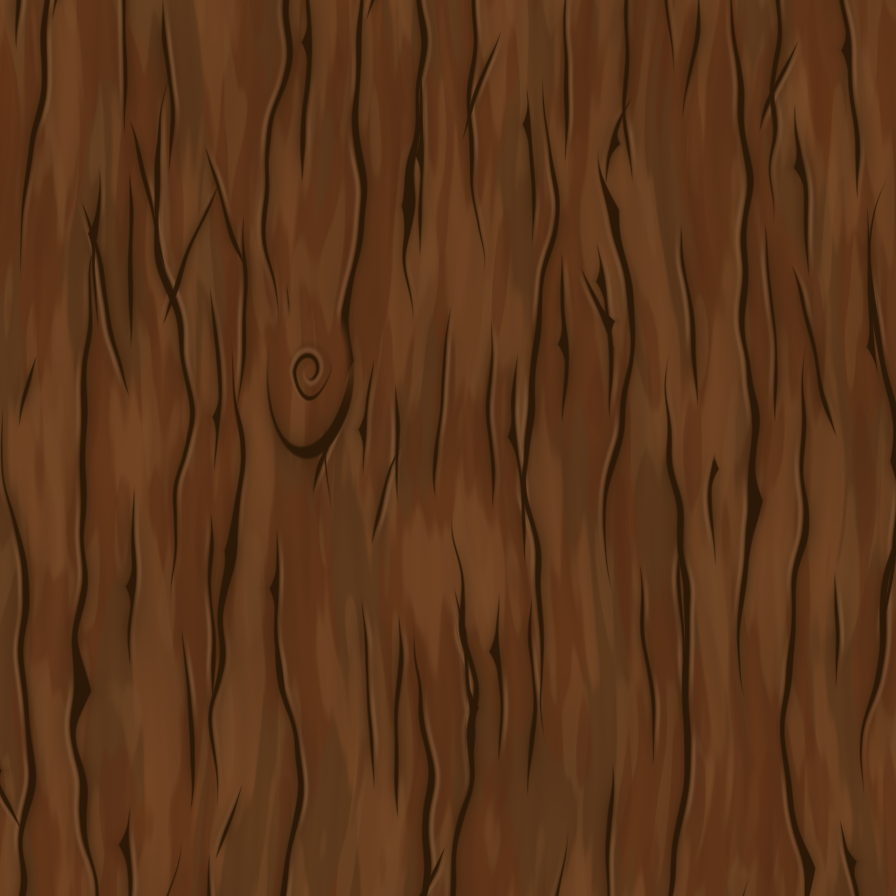
This texture is drawn by a Shadertoy shader. Its source:

```glsl
// Hand-painted tree bark: brushed brown wood with wavy vertical cracks and a knot.

float hash(vec2 p) {
    return fract(sin(dot(p, vec2(127.1, 311.7))) * 43758.545);
}

vec2 gradientAt(vec2 cell) {
    float angle = 6.2832 * hash(cell);
    return vec2(cos(angle), sin(angle));
}

// Gradient noise, roughly -0.7 to 0.7
float noise(vec2 p) {
    vec2 i = floor(p), f = p - i;
    vec2 u = f * f * f * (f * (f * 6.0 - 15.0) + 10.0);
    vec2 e = vec2(1, 0);
    float low = mix(dot(gradientAt(i), f), dot(gradientAt(i + e), f - e), u.x);
    float high = mix(dot(gradientAt(i + e.yx), f - e.yx), dot(gradientAt(i + 1.0), f - 1.0), u.x);
    return mix(low, high, u.y);
}

// Sideways wander of a crack along its height
float wander(float y, float id) {
    return noise(vec2(y * 3.2, id * 7.31)) + 0.3 * noise(vec2(y * 12.0, id * 3.77));
}

// Adds one layer of tapered cracks; marks = (ink, shadow, highlight)
void addCracks(vec2 p, float columns, float height, float halfWidth, float bend,
               float density, float seed, inout vec3 marks) {
    float soft = max(0.0012, 0.7 / iResolution.y);
    float column = floor(p.x * columns);
    for (int i = -2; i <= 2; i++) {
        float id = column + float(i);
        float y = p.y / height + hash(vec2(id, seed));
        vec2 key = vec2(id + seed, floor(y) + seed * 3.0);
        if (hash(key + 5.3) > density) continue;
        float t = fract(y);
        float start = 0.3 * hash(key + 1.7), end = 1.0 - 0.3 * hash(key + 2.9);
        float taper = smoothstep(start, start + 0.2, t) * (1.0 - smoothstep(end - 0.2, end, t));

        // Distance to the centre line, corrected for its slope
        float pathId = key.x + key.y * 17.0;
        float x = (id + 0.5 + 0.6 * (hash(key) - 0.5)) / columns + bend * wander(p.y, pathId);
        float slope = bend * (wander(p.y + 0.004, pathId) - wander(p.y - 0.004, pathId)) / 0.008;
        float side = hash(key + 8.1) < 0.4 ? -1.0 : 1.0;
        float d = side * (p.x - x) / sqrt(1.0 + slope * slope);

        // Line weight, with an occasional one-sided gash
        float weight = halfWidth * taper * (0.85 + 0.7 * noise(vec2(p.y * 14.0, pathId * 1.37)));
        float gash = max(0.0, 1.0 - abs(t - 0.3 - 0.4 * hash(key + 4.4)) / 0.08);
        gash *= step(hash(key + 6.6), 0.45) * halfWidth * 3.0 * gash;
        float edge = max(-d - weight - gash, d - weight);
        float ink = (1.0 - smoothstep(-soft, soft, edge)) * smoothstep(0.0, 0.2, taper);

        float rim = (d - weight - 0.0035) / 0.0024;
        float broken = smoothstep(-0.35, 0.15, noise(vec2(p.y * 9.0, pathId * 2.3)));
        float glow = exp(-rim * rim) * taper * broken;
        float shade = exp(-max(edge, 0.0) / 0.007) * taper;
        marks = max(marks, vec3(ink, shade, glow));
    }
}

// Streaky brush patch with a fairly crisp border
float brush(vec2 p, vec2 scale, float threshold) {
    float ragged = 0.18 * noise(p * vec2(95.0, 11.0));
    return smoothstep(-0.06, 0.06, noise(p * scale) + ragged - threshold);
}

// Oval knot: outlined below, with a curl inside
void addKnot(vec2 q, inout vec3 marks) {
    float oval = length(q / vec2(0.048, 0.09));
    marks *= smoothstep(0.8, 1.05, oval);
    float low = 1.0 - smoothstep(-0.05, 0.04, q.y);
    float rimWeight = 0.001 + 0.004 * low * smoothstep(-0.04, 0.03, q.x);
    float rim = abs(oval - 1.0) * 0.05 - rimWeight;

    vec2 c = q * vec2(1.0, 0.72);
    c.x *= 1.0 + 14.0 * max(-c.y, 0.0);
    float r = length(c);
    float turn = fract(r / 0.017 - atan(c.y, c.x) / 6.2832) - 0.5;
    float inside = smoothstep(0.004, 0.008, r) * (1.0 - smoothstep(0.022, 0.026, r));
    float curl = abs(turn) * 0.017 - 0.0016;
    float ink = max((1.0 - smoothstep(-0.001, 0.0015, rim)) * low,
                    (1.0 - smoothstep(-0.001, 0.0015, curl)) * inside);
    float shade = max(exp(-max(rim, 0.0) / 0.008) * low, 0.4 * inside);
    float glow = exp(-pow((turn - 0.28) / 0.13, 2.0)) * inside * 0.8;
    marks = max(marks, vec3(ink, shade, glow));
}

void mainImage(out vec4 fragColor, in vec2 fragCoord) {
    vec2 p = fragCoord / iResolution.y;
    vec2 grain = p + vec2(0.025 * noise(p * vec2(4.0, 3.0) + 9.0), 0.0);

    // Brushed wood
    vec3 wood = vec3(0.37, 0.20, 0.09);
    wood = mix(wood, vec3(0.35, 0.215, 0.105), 0.9 * brush(grain + 3.1, vec2(15.0, 3.0), 0.10));
    wood = mix(wood, vec3(0.425, 0.255, 0.13), 0.9 * brush(grain + 7.7, vec2(19.0, 3.5), 0.08));
    wood = mix(wood, vec3(0.44, 0.28, 0.15), 0.5 * brush(grain + 1.9, vec2(42.0, 6.0), 0.22));
    wood = mix(wood, vec3(0.35, 0.18, 0.08), 0.6 * brush(grain + 5.2, vec2(34.0, 5.0), 0.24));
    wood *= 1.0 + 0.07 * noise(grain * vec2(70.0, 5.0)) + 0.07 * noise(p * 5.0);

    // Long cracks, short cracks, then slanted splits
    vec3 marks = vec3(0);
    addCracks(grain, 14.0, 0.95, 0.0034, 0.05, 0.95, 11.0, marks);
    addCracks(grain, 23.0, 0.32, 0.0022, 0.022, 0.5, 37.0, marks);
    addCracks(grain + vec2(0.28 * p.y, 0.0), 9.0, 0.24, 0.0026, 0.03, 0.22, 71.0, marks);
    addCracks(grain - vec2(0.35 * p.y, 0.0), 8.0, 0.21, 0.0024, 0.03, 0.2, 93.0, marks);
    addKnot(grain - vec2(0.345, 0.585), marks);

    vec3 color = mix(wood, vec3(0.24, 0.14, 0.055), 0.6 * marks.y);
    color = mix(color, vec3(0.48, 0.325, 0.205), 0.75 * marks.z);
    color = mix(color, vec3(0.165, 0.09, 0.02), 0.95 * marks.x);
    fragColor = vec4(color, 1.0);
}
```
